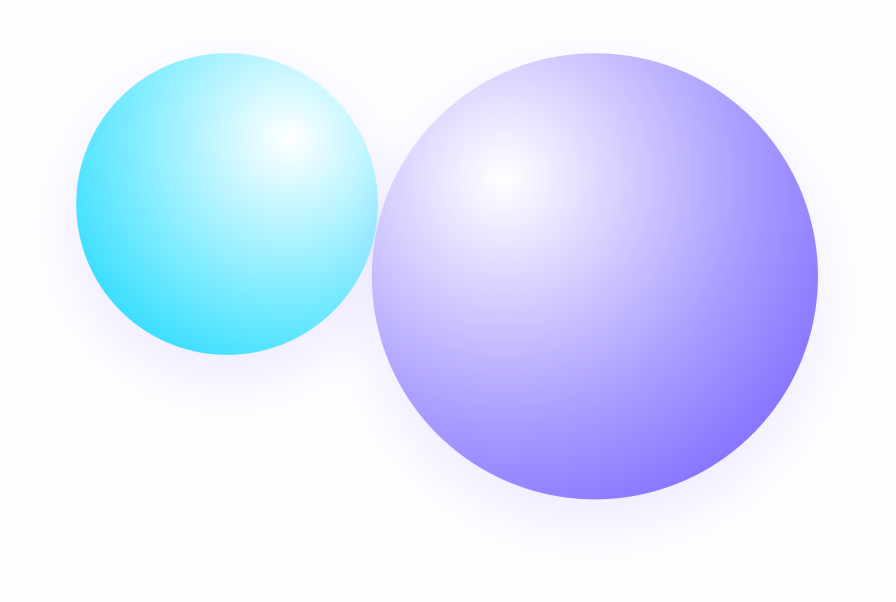
A WebGL 1 fragment shader for this background:

```glsl
precision highp float;
// Two glossy spheres, cyan and violet, float side by side on a white ground.
// Each is a disc with a three-stop radial gradient around an off-centre
// highlight, above a soft lavender shadow that falls slightly downwards.

uniform vec2 u_resolution;

#define BACKGROUND vec3(0.997, 0.997, 1.0)
#define SHADOW_COLOR vec3(0.49, 0.38, 1.0)
#define SHADOW_ALPHA 0.125
#define SHADOW_DROP 0.037
#define SHADOW_BLUR 0.1
#define HIGHLIGHT_OFFSET vec2(0.41, 0.44)
#define MID_STOP 0.55
#define CYAN_MID vec3(0.47, 0.92, 1.0)
#define CYAN_DEEP vec3(0.04, 0.83, 1.0)
#define VIOLET_MID vec3(0.66, 0.61, 1.0)
#define VIOLET_DEEP vec3(0.42, 0.34, 1.0)

// Signed distance to a circle
float circle(vec2 p, vec2 center, float radius) {
    return length(p - center) - radius;
}

// White at the highlight, then the mid colour, then the deep colour
vec3 glossy(float t, vec3 mid, vec3 deep) {
    vec3 inner = mix(vec3(1.0), mid, clamp(t / MID_STOP, 0.0, 1.0));
    return mix(inner, deep, clamp((t - MID_STOP) / (1.0 - MID_STOP), 0.0, 1.0));
}

// Lays a shadow and a shaded sphere over the colour below
// side is the horizontal direction of the highlight: -1 left, 1 right
vec3 addSphere(vec3 below, vec2 p, vec2 center, float radius, float side,
               vec3 mid, vec3 deep) {
    float shadowDist = circle(p, center - vec2(0.0, SHADOW_DROP), radius);
    float shadow = 1.0 - smoothstep(-SHADOW_BLUR, SHADOW_BLUR, shadowDist);
    vec3 color = mix(below, SHADOW_COLOR, SHADOW_ALPHA * shadow);

    // The gradient ends at the farthest corner of the bounding square
    vec2 highlight = center + radius * HIGHLIGHT_OFFSET * vec2(side, 1.0);
    float reach = radius * length(1.0 + HIGHLIGHT_OFFSET);
    vec3 surface = glossy(length(p - highlight) / reach, mid, deep);

    float pixel = 1.0 / u_resolution.y;
    float coverage = clamp(0.5 - circle(p, center, radius) / pixel, 0.0, 1.0);
    return mix(color, surface, coverage);
}

void main() {
    // Centred coordinates in units of the canvas height
    vec2 p = (gl_FragCoord.xy - 0.5 * u_resolution) / u_resolution.y;

    vec3 color = BACKGROUND;
    color = addSphere(color, p, vec2(-0.367, 0.161), 0.2505, 1.0,
                      CYAN_MID, CYAN_DEEP);
    color = addSphere(color, p, vec2(0.244, 0.041), 0.3705, -1.0,
                      VIOLET_MID, VIOLET_DEEP);
    gl_FragColor = vec4(color, 1.0);
}
```
